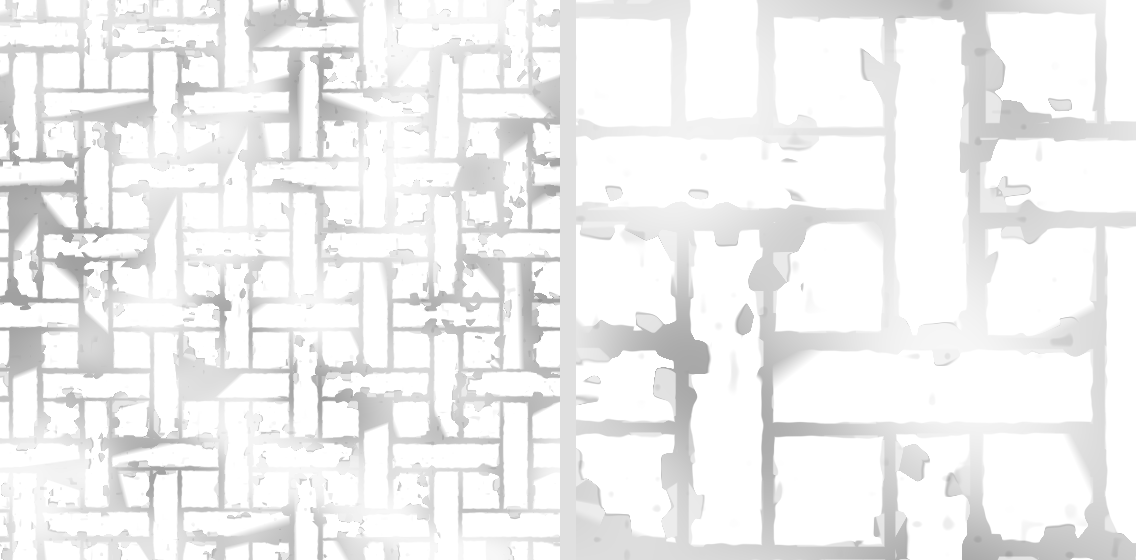
Left: the whole. Right: its middle third, enlarged.
This texture map is drawn by a Shadertoy shader. Its source:

```glsl
const float NODES = 8.0;                      // weave nodes per side: 4 repeats each way
const vec2  ORIGIN = vec2(0.37, 0.5);         // first node, in node units
const vec2  PLANK_HALF = vec2(0.765, 0.178);  // half length and half width
const vec2  BLOCK_HALF = vec2(0.265);
const float JITTER = 0.016;                   // placement variation
const float CHIP_DEPTH = 0.17;
const float CHIP_CELLS = 60.0;
const float ROUGHNESS = 0.014;
const float SUNK_SHARE = 0.62;                // share of tiles that tilt into the grout
const float GROUT_DARK = 0.63;
const float GROUT_LIGHT = 0.97;
const float FLAKE_TONE = 0.95;
const float RIM_TONE = 0.62;

vec3 hash3(vec2 p) {
    vec3 q = fract(p.xyx * vec3(0.1031, 0.1030, 0.0973));
    q += dot(q, q.yxz + 33.33);
    return fract((q.xxy + q.yzz) * q.zyx);
}

// Value noise that wraps after "period" cells
float noise(vec2 uv, float period) {
    vec2 p = uv * period;
    vec2 i = floor(p);
    vec2 f = fract(p);
    f = f * f * (3.0 - 2.0 * f);
    vec2 a = mod(i, period);
    vec2 b = mod(i + 1.0, period);
    float low = mix(hash3(a + period).x, hash3(vec2(b.x, a.y) + period).x, f.x);
    float high = mix(hash3(vec2(a.x, b.y) + period).x, hash3(b + period).x, f.x);
    return mix(low, high, f.y);
}

// Angular shards: blended random values of the nearest scattered points
vec2 shards(vec2 uv) {
    vec2 p = uv * CHIP_CELLS;
    vec2 cell = floor(p);
    vec2 sum = vec2(0.0);
    float total = 1e-6;
    for (int y = -1; y <= 1; y++)
    for (int x = -1; x <= 1; x++) {
        vec2 c = cell + vec2(x, y);
        vec2 id = mod(c, CHIP_CELLS);
        vec2 r = p - c - hash3(id + 7.0).xy;
        float weight = exp(-22.0 * dot(r, r));
        sum += weight * hash3(id + 91.0).xy;
        total += weight;
    }
    return sum / total;
}

float boxDistance(vec2 p, vec2 halfSize) {
    vec2 d = abs(p) - halfSize;
    return length(max(d, 0.0)) + min(max(d.x, d.y), 0.0);
}

// Tile surface height: flat at 1, then falling past a random slanted line
float tiltHeight(vec2 p, vec2 halfSize, vec3 rnd, float sunk) {
    float angle = 6.2832 * rnd.x;
    vec2 dir = vec2(cos(angle), sin(angle)) / halfSize;
    float limit = mix(0.05, 1.2, rnd.y);
    float past = (dot(p, dir) - limit) / length(dir);
    float slope = mix(1.4, 5.0, rnd.z);
    return 1.0 - step(sunk, SUNK_SHARE) * max(past, 0.0) * slope;
}

// Lays one worn tile over the tone beneath it
float layTile(float tone, vec2 p, vec2 halfSize, vec2 id, vec2 shard,
              float wear, float rough, float aa) {
    vec3 place = hash3(id);
    vec3 tilt = hash3(id + 40.0);
    p -= JITTER * (2.0 * place.xy - 1.0);
    float whole = boxDistance(p, halfSize);
    float chip = CHIP_DEPTH * wear * mix(0.45, 1.2, place.z) * shard.x * shard.x;
    float worn = whole + chip + ROUGHNESS * rough;
    float height = tiltHeight(p, halfSize, tilt, hash3(id + 73.0).x);
    float raised = smoothstep(0.8, 1.0, height);

    // Thin flakes left inside the chipped margin
    float flake = smoothstep(0.5, 0.66, shard.y) * smoothstep(aa, -aa, whole);
    tone = mix(tone, FLAKE_TONE, 0.75 * flake * raised);

    // Dark rim along broken edges
    float rim = smoothstep(0.008 + aa, 0.0, abs(worn)) * smoothstep(0.03, 0.08, chip);
    float face = max(tone, height);
    tone = mix(tone, face, smoothstep(aa, -aa, worn));
    return mix(tone, RIM_TONE, 0.5 * rim * raised);
}

void mainImage(out vec4 fragColor, in vec2 fragCoord) {
    vec2 uv = fragCoord / iResolution.xy;
    vec2 grid = uv * NODES - ORIGIN;
    vec2 cell = floor(grid);
    vec2 local = grid - cell;
    float aa = NODES / min(iResolution.x, iResolution.y);

    // Cloudy grout
    float cloud = 0.68 * noise(uv, 7.0) + 0.32 * noise(uv, 13.0);
    float tone = mix(GROUT_DARK, GROUT_LIGHT, smoothstep(0.12, 0.86, cloud));

    // Wear shared by neighbouring tiles
    vec2 shard = shards(uv);
    float wear = smoothstep(0.3, 0.7, noise(uv, 24.0));
    float rough = noise(uv, 150.0);

    // Square block between four nodes
    vec2 blockId = mod(cell, NODES) + 20.0;
    tone = layTile(tone, local - 0.5, BLOCK_HALF, blockId, shard, wear, rough, aa);

    // Planks on the four nodes, alternating direction
    for (int k = 0; k < 4; k++) {
        vec2 corner = vec2(k % 2, k / 2);
        vec2 node = cell + corner;
        vec2 p = local - corner;
        bool lying = mod(node.x + node.y, 2.0) > 0.5;
        tone = layTile(tone, lying ? p : p.yx, PLANK_HALF, mod(node, NODES), shard, wear, rough, aa);
    }

    // Faint surface specks
    tone -= 0.07 * smoothstep(0.84, 0.96, noise(uv, 110.0)) * wear;
    fragColor = vec4(vec3(clamp(tone, 0.0, 1.0)), 1.0);
}
```
